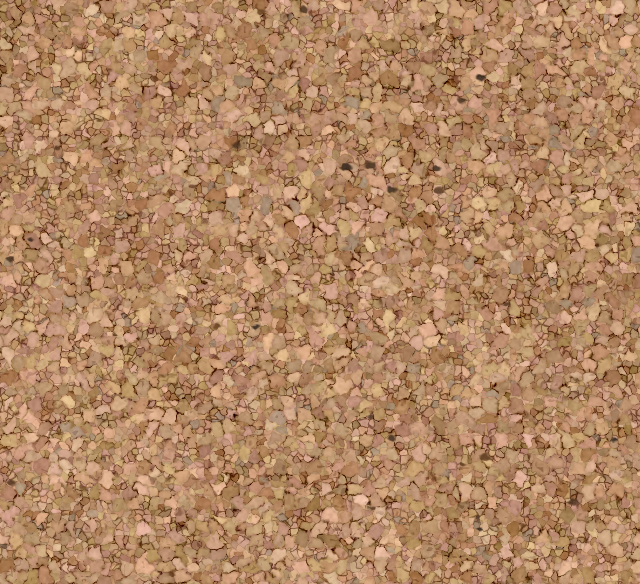
A Shadertoy shader for this texture:

```glsl
// Pressed cork board: packed tan granules with thin brown gaps and rare dark flecks.

vec3 hash3(vec2 p) {
    vec3 q = fract(p.xyx * vec3(0.1031, 0.1030, 0.0973));
    q += dot(q, q.yxz + 33.33);
    return fract((q.xxy + q.yzz) * q.zyx);
}

float noise(vec2 p) {
    vec2 i = floor(p), f = fract(p);
    f = f * f * (3.0 - 2.0 * f);
    return mix(mix(hash3(i).x, hash3(i + vec2(1, 0)).x, f.x),
               mix(hash3(i + vec2(0, 1)).x, hash3(i + vec2(1, 1)).x, f.x), f.y);
}

// Weighted Voronoi: x = distance to the grain border, yz = grain id
vec3 grains(vec2 p) {
    vec2 cell = floor(p), id = cell;
    float nearest = 9.0, second = 9.0;
    for (int y = -1; y <= 1; y++)
    for (int x = -1; x <= 1; x++) {
        vec2 c = cell + vec2(x, y);
        vec3 h = hash3(c);
        vec2 r = c + 0.1 + 0.8 * h.xy - p;
        float a = 3.14 * h.z;
        vec2 axis = vec2(cos(a), sin(a));
        float across = dot(r, vec2(-axis.y, axis.x));
        float d = length(vec2(dot(r, axis) * 0.85, across * 1.15)) - 0.28 * fract(h.z * 7.0);
        if (d < nearest) { second = nearest; nearest = d; id = c; }
        else second = min(second, d);
    }
    return vec3(0.5 * (second - nearest), id);
}

// Tan base with varied lightness, a pink to yellow tint and some grey or rusty grains
vec3 grainColor(vec2 id) {
    vec3 h = hash3(id + 71.0), k = hash3(id + 213.0);
    float light = 0.15 * (h.x + h.y - 1.0) + 0.035;
    vec3 col = vec3(0.735, 0.568, 0.425) + light;
    col += (h.z - 0.5) * vec3(0.035, -0.035, 0.035);
    col += (k.x - 0.5) * vec3(-0.01, 0.0, 0.07);
    col = mix(col, vec3(0.64, 0.55, 0.46), 0.7 * step(0.975, k.y));
    return mix(col, vec3(0.60, 0.39, 0.22), 0.65 * step(0.965, k.z));
}

void mainImage(out vec4 fragColor, in vec2 fragCoord) {
    vec2 uv = fragCoord / iResolution.y;
    float pixel = 1.0 / iResolution.y;

    // Ragged outlines
    vec2 p = uv + 0.0055 * (vec2(noise(uv * 110.0), noise(uv * 110.0 + 47.0)) - 0.5);
    p += 0.0025 * (vec2(noise(uv * 240.0 + 9.0), noise(uv * 240.0 + 83.0)) - 0.5);
    float gapDepth = smoothstep(0.2, 0.85, noise(uv * 65.0 + 5.0));
    float crumble = noise(uv * 9.0 + 31.0);

    // Small crumbs
    vec3 crumb = grains(p * 86.0);
    vec3 col = grainColor(crumb.yz) - 0.015;
    float crumbGap = 1.0 - smoothstep(0.0, max(0.16, 86.0 * pixel), crumb.x);
    col -= crumbGap * mix(0.06, 0.30, gapDepth) * vec3(1.0, 1.0, 0.92);

    // Larger chips lying among them
    vec3 chip = grains(p * 47.0 + 19.0);
    float present = step(0.28 + 0.3 * crumble, hash3(chip.yz + 401.0).x);
    float body = smoothstep(0.025, 0.025 + max(0.09, 47.0 * pixel), chip.x);
    col -= present * (1.0 - body) * mix(0.01, 0.15, gapDepth);
    vec3 chipCol = grainColor(chip.yz + 150.0) + 0.012;
    chipCol -= 0.05 * (1.0 - smoothstep(0.06, 0.25, chip.x));
    col = mix(col, chipCol, present * body);

    // Fine pores and soft patches of tone
    col += 0.06 * (noise(uv * 210.0) - 0.5) + 0.05 * (noise(uv * 120.0 + 60.0) - 0.5);
    col += 0.035 * (noise(uv * 5.0) - 0.5) + 0.05 * (noise(uv * 16.0 + 8.0) - 0.5);
    float pore = smoothstep(0.78, 0.95, noise(p * 150.0 + 17.0));
    col -= 0.12 * pore * vec3(1.0, 1.0, 0.9);

    // Rare bark flecks, brown to nearly black
    vec2 q = p * 26.0;
    vec3 h = hash3(floor(q) + 907.0);
    vec2 r = fract(q) - 0.35 - 0.3 * h.xy;
    float size = 0.08 + 0.14 * h.y;
    float fleck = 1.0 - smoothstep(size - 0.06, size + 0.06, length(r * vec2(0.8, 1.2)));
    vec3 bark = mix(vec3(0.16, 0.13, 0.11), vec3(0.42, 0.26, 0.13), h.x);
    col = mix(col, bark, 0.85 * fleck * step(0.967, h.z));

    fragColor = vec4(clamp(col, 0.0, 1.0), 1.0);
}
```
